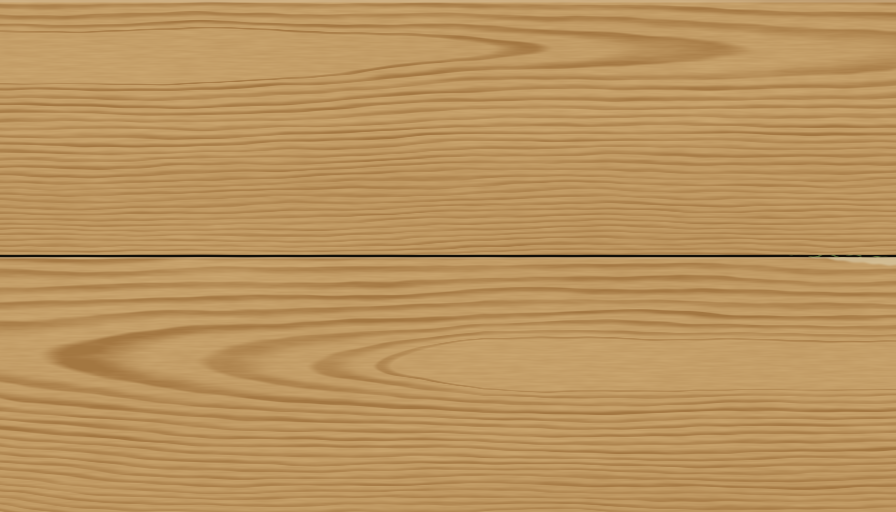
Reproduce this texture procedurally as a WebGL 1 fragment shader.

```glsl
precision highp float;
// Two wide oak planks with arched grain, a dark seam and a chipped pale edge.
uniform vec2 u_resolution;

float hash(float n) {
  return fract(sin(n * 91.37) * 4375.85);
}

vec2 gradientAt(vec2 cell) {
  float angle = 6.2832 * fract(sin(dot(cell, vec2(127.1, 311.7))) * 4375.85);
  return vec2(cos(angle), sin(angle));
}

// Gradient noise, roughly -0.7 to 0.7
float noise(vec2 p) {
  vec2 i = floor(p), f = fract(p);
  vec2 w = f * f * f * (f * (f * 6.0 - 15.0) + 10.0);
  float a = dot(gradientAt(i), f);
  float b = dot(gradientAt(i + vec2(1.0, 0.0)), f - vec2(1.0, 0.0));
  float c = dot(gradientAt(i + vec2(0.0, 1.0)), f - vec2(0.0, 1.0));
  float d = dot(gradientAt(i + 1.0), f - 1.0);
  return mix(mix(a, b, w.x), mix(c, d, w.x), w.y);
}

// Growth-ring phase: arches around the heart, finer rings below it
float ringPhase(vec2 uv, float upper) {
  float axis = mix(0.285 + 0.025 * exp(-uv.x * 6.0), 0.885 + 0.02 * uv.x, upper);
  float arch = mix(17.6 - 40.0 * uv.x, 1.0 + 13.0 * (uv.x - 0.62), upper);
  arch = max(arch, -4.0);
  float d = uv.y - axis;
  d += 0.018 * noise(vec2(uv.x * 2.6, uv.y * 5.0 + upper * 17.0));
  d += 0.008 * noise(vec2(uv.x * 7.0, uv.y * 22.0));
  d += 0.0025 * noise(vec2(uv.x * 24.0, uv.y * 60.0));
  float below = max(-d, 0.0);
  float across = abs(d) / 0.024 + 70.0 * below * below;
  return sqrt(max(across * across + arch, 0.0));
}

void main() {
  vec2 uv = gl_FragCoord.xy / u_resolution;
  float pixel = 1.0 / u_resolution.y;
  float upper = step(0.5, uv.y);

  // Ring bands: slow darkening, then a crisper edge
  float phase = ringPhase(uv, upper);
  float s = fract(phase);
  float band = smoothstep(0.3, 0.78, s) * (1.0 - smoothstep(0.84, 1.0, s));
  float strength = 0.65 + 0.35 * hash(floor(phase) + 31.0 * upper);
  strength *= 0.95 + 0.6 * noise(vec2(uv.x * 6.0, uv.y * 45.0));
  strength *= mix(1.0, 0.7, smoothstep(7.0, 17.0, phase));

  // Fibres and broad tone drift
  float fibre = noise(vec2(uv.x * 22.0, uv.y * 190.0))
              + 0.6 * noise(vec2(uv.x * 60.0, uv.y * 330.0) + 40.0);
  float drift = noise(vec2(uv.x * 2.0, uv.y * 6.0) + 9.0);

  vec3 pale = vec3(0.79, 0.645, 0.43);
  vec3 latewood = vec3(0.64, 0.465, 0.255);
  float tone = 0.12 + 0.82 * band * strength + 0.16 * fibre + 0.14 * drift;
  tone += 0.1 * smoothstep(6.0, 15.0, phase);
  vec3 color = mix(pale, latewood, clamp(tone, -0.1, 1.0));

  // Pale arris along the top edge of each plank
  float fromTop = mix(0.5, 1.0, upper) - uv.y;
  float arris = 1.0 - smoothstep(0.003, 0.003 + 2.0 * pixel, fromTop);
  color = mix(color, vec3(0.84, 0.74, 0.59), 0.55 * arris);

  // Worn chip widening to the right below the seam
  float ragged = 0.004 * noise(vec2(uv.x * 70.0, 3.0));
  float chipDepth = 0.019 * smoothstep(0.87, 1.0, uv.x) + ragged;
  float chip = 1.0 - smoothstep(chipDepth - 0.005, chipDepth + 0.002, fromTop);
  chip *= smoothstep(0.87, 0.91, uv.x) * (1.0 - upper);
  color = mix(color, vec3(0.84, 0.77, 0.62), 0.8 * chip);

  // Dark seam, flecked with green where it is worn
  float seamOffset = abs(uv.y - 0.5 - 0.0005 * noise(vec2(uv.x * 20.0, 1.0)));
  float seam = 1.0 - smoothstep(0.0022 - 0.5 * pixel, 0.0022 + 0.7 * pixel, seamOffset);
  float fleck = smoothstep(0.1, 0.4, noise(vec2(uv.x * 110.0, uv.y * 250.0)));
  fleck *= smoothstep(0.87, 0.9, uv.x);
  vec3 seamColor = mix(vec3(0.07, 0.06, 0.03), vec3(0.34, 0.42, 0.22), fleck);
  color = mix(color, seamColor, seam);

  gl_FragColor = vec4(color, 1.0);
}
```
